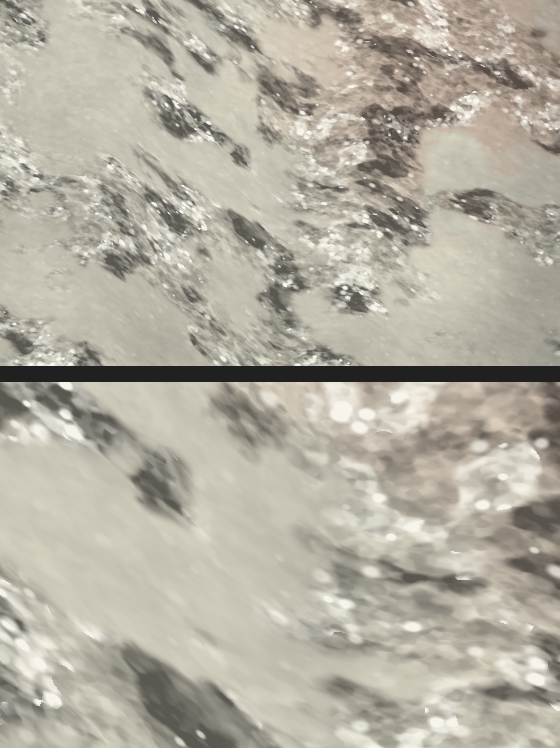
Top: the whole. Bottom: its middle third, enlarged.
A Shadertoy shader for this texture:

```glsl
const vec3 DARK_SLATE = vec3(0.33, 0.32, 0.295);
const vec3 PALE_CLAY = vec3(0.82, 0.81, 0.745);
const vec3 BRIGHT_MICA = vec3(0.97, 0.96, 0.92);
const vec3 RUST_TINT = vec3(0.95, 0.87, 0.86);

vec2 hash2(vec2 p) {
    vec3 q = fract(p.xyx * vec3(0.1031, 0.1030, 0.0973));
    q += dot(q, q.yzx + 33.33);
    return fract((q.xx + q.yz) * q.zy);
}

// Soft cellular noise: random cell tones blended by distance
float cellTone(vec2 p, float sharpness) {
    vec2 cell = floor(p), local = fract(p);
    float sum = 0.0, weights = 0.0;
    for (int y = -1; y <= 1; y++)
    for (int x = -1; x <= 1; x++) {
        vec2 offset = vec2(x, y);
        vec2 toSeed = offset + hash2(cell + offset) - local;
        float weight = exp(-sharpness * dot(toSeed, toSeed));
        sum += weight * hash2(cell + offset + 71.0).x;
        weights += weight;
    }
    return sum / weights;
}

float layeredCells(vec2 p, int layers) {
    float sum = 0.0, total = 0.0, amplitude = 1.0;
    for (int i = 0; i < layers; i++) {
        sum += amplitude * cellTone(p, 7.0);
        total += amplitude;
        amplitude *= 0.55;
        p = p * 2.03 + vec2(17.3, 9.1);
    }
    return sum / total;
}

// Layered sines bend the grain direction
vec2 bend(vec2 p) {
    vec2 shift = vec2(0.0);
    float amplitude = 0.045, frequency = 4.0;
    for (int i = 0; i < 3; i++) {
        shift += amplitude * sin(frequency * (p.yx + shift.yx) + vec2(1.3, 4.1) * float(i + 1));
        amplitude *= 0.45;
        frequency *= 2.1;
    }
    return p + shift;
}

// Sparse oval flecks, one possible per cell
float flecks(vec2 p, float density) {
    vec2 cell = floor(p), local = fract(p);
    float light = 0.0;
    for (int y = -1; y <= 1; y++)
    for (int x = -1; x <= 1; x++) {
        vec2 offset = vec2(x, y);
        vec2 seed = hash2(cell + offset);
        vec2 kind = hash2(cell + offset + 37.0);
        float radius = mix(0.25, 0.65, kind.y);
        float spot = 1.0 - smoothstep(radius * 0.3, radius, length(offset + seed - local));
        light = max(light, spot * step(kind.x, density));
    }
    return light;
}

void mainImage(out vec4 fragColor, in vec2 fragCoord) {
    vec2 p = fragCoord / iResolution.y;
    vec2 uv = fragCoord / iResolution.xy;

    // Grain space: x runs down the slope, y across it
    vec2 w = bend(p);
    vec2 grain = vec2(dot(w, vec2(0.89, -0.45)), dot(w, vec2(0.45, 0.89))) + 8.0;

    // Flaky zones between smooth clay
    float broad = layeredCells(grain * vec2(2.6, 5.5), 4);
    float flaky = smoothstep(0.43, 0.55, broad);

    // Dark scales, silvery sheets and slope relief
    vec2 scaleUv = grain * vec2(8.0, 22.0);
    float scales = layeredCells(scaleUv, 4);
    float relief = scales - layeredCells(scaleUv + vec2(0.12, 0.35), 4);
    float dark = smoothstep(0.48, 0.68, scales);
    float sheen = smoothstep(0.47, 0.66, layeredCells(grain * vec2(11.0, 20.0) + 40.0, 3));
    float fine = layeredCells(grain * vec2(48.0, 105.0), 2) - 0.5;

    // Tone from 0 (slate) to 1 (clay)
    float clouds = layeredCells(p * 3.0 + 20.0, 3) - 0.5;
    float tone = 0.95 + 0.4 * clouds + 0.1 * fine + 0.12 * relief;
    tone += flaky * (0.5 * fine + 0.5 * relief - 0.14 - 0.72 * dark);

    // Uneven lamp light
    float edge = smoothstep(0.72, 1.05, uv.x) + 0.5 * smoothstep(0.25, 0.0, uv.x);
    tone -= 0.28 * edge + 0.1 * smoothstep(0.2, 0.0, uv.y);
    vec3 color = mix(DARK_SLATE, PALE_CLAY, clamp(tone, 0.05, 1.2));

    // Faint rusty stain in the upper right
    float stain = smoothstep(0.55, 0.1, length((uv - vec2(0.85, 0.8)) * vec2(1.0, 0.9)));
    color *= mix(vec3(1.0), RUST_TINT, stain * smoothstep(0.4, 0.6, broad + clouds));

    // Mica shine
    float glints = flecks(grain * vec2(42.0, 75.0), 0.06 + 0.24 * sheen * flaky);
    float shine = flaky * sheen * (0.55 - 0.3 * dark + fine) + 0.75 * glints * mix(0.25, 1.0, flaky);
    color = mix(color, BRIGHT_MICA, clamp(shine * (1.0 - 0.35 * edge), 0.0, 1.0));

    fragColor = vec4(color, 1.0);
}
```
